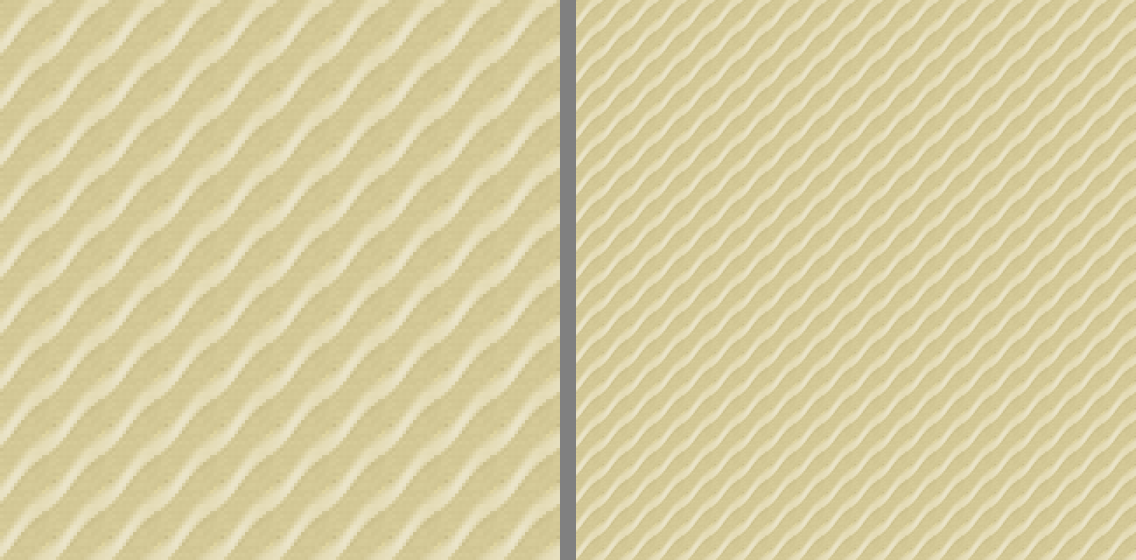
Left, the tile; right, the same tile 2 across and 2 down.
Reproduce this pattern procedurally as a three.js fragment shader.

```glsl
// Pale sandstone ribs: a ten by ten grid of identical blocky tiles, each crossed
// by one rising diagonal rib with a crisp lower edge and a soft upper slope.
// Each texel is shaded from its place in the tile, then neighbours are blended.
#define TILES 10.0
#define TEXELS 16.0
#define RIB_EDGE 14.5
#define RIB_BEND 0.9
#define GRAIN 0.022
#define BLEND 0.3
#define SAND vec3(0.828, 0.784, 0.588)
#define CREAM vec3(0.888, 0.852, 0.698)
#define PALE vec3(0.922, 0.898, 0.795)
#define TAU 6.2831853

varying vec2 vUv;

float hash(vec2 p) {
  vec3 q = fract(vec3(p.xyx) * 0.1031);
  q += dot(q, q.yzx + 33.33);
  return fract((q.x + q.y) * q.z);
}

// One where the texel is the named pit, otherwise zero.
float pit(vec2 texel, vec2 place) {
  vec2 gap = abs(texel - place);
  return 1.0 - step(0.5, max(gap.x, gap.y));
}

// Colour of one texel; wrapping its index makes every tile the same.
vec3 texelColor(vec2 index) {
  vec2 t = mod(index, TEXELS);
  t.y = TEXELS - 1.0 - t.y;

  // Distance up from the crisp edge of the rib, bent gently along its length.
  float bend = RIB_BEND * cos(TAU * t.x / TEXELS);
  float d = mod(RIB_EDGE + bend - t.x - t.y, TEXELS);
  float rib = smoothstep(0.0, 1.2, d) * (1.0 - smoothstep(3.8, 8.0, d));
  float glow = 0.6 + 0.4 * cos(TAU * (t.x - 3.0) / TEXELS);
  float crest = exp(-(d - 2.6) * (d - 2.6) / 4.5) * glow;

  // Fine grain plus short horizontal dashes.
  float fine = hash(t + 3.0) - 0.5;
  float dash = hash(vec2(floor(mod(t.x + mod(t.y, 2.0), TEXELS) / 2.0), t.y + 41.0)) - 0.5;
  float grain = (0.7 * fine + dash) * GRAIN * (1.0 - 0.5 * rib);

  vec3 color = mix(SAND, CREAM, rib);
  color = mix(color, PALE, crest * rib);

  // Shade under the rib, warm flecks on its slope, and two small pits.
  float shade = smoothstep(14.0, 15.6, d) * 0.022;
  float slope = smoothstep(4.0, 6.0, d) * (1.0 - smoothstep(7.0, 9.0, d));
  float fleck = slope * step(0.78, hash(t + 17.0));
  float pits = pit(t, vec2(15.0, 9.0)) + pit(t, vec2(12.0, 2.0));
  color += fleck * vec3(0.03, 0.028, 0.005);
  return color + grain - shade - 0.04 * pits;
}

void main() {
  // Texel corner nearest this point, and a narrow blend across it.
  vec2 p = vUv * TILES * TEXELS;
  vec2 corner = floor(p + 0.5);
  vec2 w = clamp((p - corner) / BLEND + 0.5, 0.0, 1.0);

  vec3 low = mix(texelColor(corner - 1.0), texelColor(corner - vec2(0.0, 1.0)), w.x);
  vec3 high = mix(texelColor(corner - vec2(1.0, 0.0)), texelColor(corner), w.x);
  gl_FragColor = vec4(mix(low, high, w.y), 1.0);
}
```
